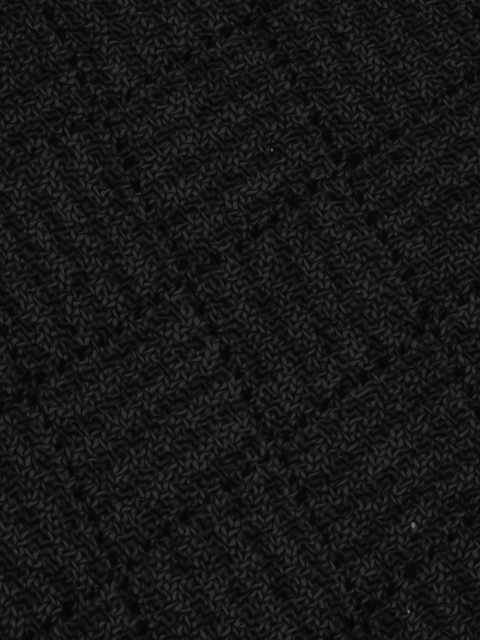
Give the GLSL for this texture, as a Shadertoy shader.

```glsl
// Dark knitted fabric: slanted lace diamonds edged by eyelets, filled with alternating ribs.
const float PI = 3.14159, TAU = 6.28319;
const vec3 SHADOW = vec3(0.020, 0.021, 0.027);
const vec3 YARN   = vec3(0.160, 0.160, 0.155);
const vec3 LINT   = vec3(0.50, 0.51, 0.52);
// Diamond lattice in units of canvas height
const vec2 ORIGIN = vec2(0.293, 0.564);
const vec2 EDGE_U = vec2(0.245, 0.172);
const vec2 EDGE_V = vec2(0.137, -0.262);
const float TILT = 0.020;         // rows open up toward the bottom
const float HOLES = 8.0;          // eyelets per diamond edge
const float RIBS = 5.0;           // ribs per diamond
const float HOLE_RADIUS = 0.0088;
const float RIDGE_OFFSET = 0.052; // ridge beside each eyelet row, in diamonds
const float GAIN = 1.22;
const float LINT_CELL = 0.12, LINT_CHANCE = 0.12;
const float HAIR_CELL = 0.04, HAIR_CHANCE = 0.45;

float hash(vec2 p) {
    vec3 q = fract(p.xyx * 0.1031);
    q += dot(q, q.yzx + 33.33);
    return fract((q.x + q.y) * q.z);
}
vec2 hash2(vec2 p) { return vec2(hash(p), hash(p + 57.3)); }

// Distance to the nearest scattered point
float cellular(vec2 p) {
    vec2 id = floor(p);
    float d = 2.0;
    for (int j = -1; j <= 1; j++)
    for (int i = -1; i <= 1; i++) {
        vec2 c = id + vec2(i, j);
        d = min(d, length(c + hash2(c) - p));
    }
    return d;
}

// Knit: slanted legs meeting in a V. s = (wale, row)
float knitStitch(vec2 s) {
    float x = abs(fract(s.x) - 0.5);
    float leg = 0.12 + 0.88 * pow(max(sin(TAU * x), 0.0), 0.7);
    float loopShade = 0.5 + 0.5 * cos(TAU * (s.y - 1.6 * x));
    return leg * mix(0.28, 0.95, loopShade);
}

// Purl: low interlocking bumps
float purlStitch(vec2 s) {
    return 0.10 + 0.50 * (0.5 + 0.5 * cos(TAU * (s.y + 0.28 * cos(TAU * s.x))));
}

// Eyelets along a lattice line; 'along' is the running axis
float eyelets(vec2 ab, vec2 along) {
    vec2 across = 1.0 - along;
    vec2 k = along * (floor(ab * HOLES) + 0.5) / HOLES + across * floor(ab + 0.5);
    vec2 rnd = hash2(k * HOLES * 2.0 + along * 31.0 + 200.0);
    vec2 d = mat2(EDGE_U, EDGE_V) * (ab - k) + (rnd - 0.5) * 0.007;
    float r = HOLE_RADIUS * mix(0.65, 1.2, rnd.x);
    return (1.0 - smoothstep(r * 0.4, r * 1.6, length(d * vec2(1.15, 0.85)))) * mix(0.75, 1.0, rnd.y);
}

float band(float x, float width) { return exp(-x * x / (width * width)); }

float lint(vec2 p) {
    vec2 g = p / LINT_CELL, id = floor(g);
    vec2 c = 0.2 + 0.6 * hash2(id + 11.0);
    float r = mix(0.002, 0.0042, hash(id + 5.0));
    float d = length((g - id - c) * LINT_CELL * vec2(1.2, 0.85));
    return step(hash(id + 83.0), LINT_CHANCE) * (1.0 - smoothstep(r * 0.4, r * 1.4, d));
}

// Short stray fibres, gently curved
float hairs(vec2 p) {
    vec2 g = p / HAIR_CELL, id = floor(g);
    float t = PI * hash(id + 3.0);
    vec2 d = mat2(cos(t), -sin(t), sin(t), cos(t)) * (g - id - 0.5);
    d.y += (hash(id + 9.0) - 0.5) * 1.4 * d.x * d.x;
    float line = band(d.y, 0.025) * (1.0 - smoothstep(0.1, 0.4, abs(d.x)));
    return step(hash(id + 41.0), HAIR_CHANCE) * line * hash(id + 19.0);
}

void mainImage(out vec4 fragColor, in vec2 fragCoord) {
    vec2 p = fragCoord / iResolution.y;
    vec2 uv = fragCoord / iResolution.xy;

    // Hand-made irregularity from layered sines
    vec2 q = p + 0.0022 * sin(p.yx * vec2(37.0, 31.0) + vec2(1.0, 2.3))
               + 0.0014 * sin(p.yx * vec2(113.0, 97.0) + p.xy * 61.0);
    mat2 toLattice = inverse(mat2(EDGE_U, EDGE_V));
    vec2 ab = toLattice * (q - ORIGIN);
    ab = toLattice * (q - ORIGIN - vec2(0.0, TILT * ab.x * ab.y));
    vec2 stitch = vec2(ab.x + ab.y, 2.0 * (ab.x - ab.y)) * HOLES;
    stitch += 0.10 * sin(stitch.yx * vec2(1.9, 2.7)) + 0.07 * sin(stitch.yx * 4.3 + stitch * 1.7);

    // Narrow purl grooves between ribs; direction alternates by diamond
    vec2 cell = floor(ab);
    float odd = mod(cell.x + cell.y, 2.0);
    float phase = RIBS * mix(ab.x, ab.y, odd) + 0.09 * sin(stitch.y * PI + stitch.x);
    float rib = 0.5 + 0.5 * cos(TAU * phase);
    float shade = mix(purlStitch(stitch), knitStitch(stitch), smoothstep(0.05, 0.6, rib));
    shade *= mix(0.82, 1.06, smoothstep(0.0, 0.6, rib));

    // Yarn fuzz and uneven stitches
    shade *= 1.42 - 0.95 * cellular(stitch * vec2(3.4, 1.7) + 300.0);
    shade *= mix(0.72, 1.28, hash(floor(stitch) + 400.0));

    // Raised ridge and open eyelets along both edge directions
    vec2 offset = ab - floor(ab + 0.5);
    float ridge = max(band(offset.y - RIDGE_OFFSET, 0.022), band(offset.x + RIDGE_OFFSET, 0.022));
    float groove = max(band(offset.x, 0.025), band(offset.y, 0.025));
    shade = shade * (1.0 - 0.25 * groove) + 0.10 * ridge;
    float hole = max(eyelets(ab, vec2(1, 0)), eyelets(ab, vec2(0, 1)));
    shade *= 1.0 - 0.92 * hole;

    // Soft light falling off to the corners
    shade *= GAIN * (1.05 - 0.35 * dot(uv - 0.5, uv - 0.5));
    vec3 color = mix(SHADOW, YARN, clamp(shade, 0.0, 1.15));
    color += 0.06 * hairs(p);
    color = mix(color, LINT, 0.8 * lint(p));
    fragColor = vec4(color, 1.0);
}
```
